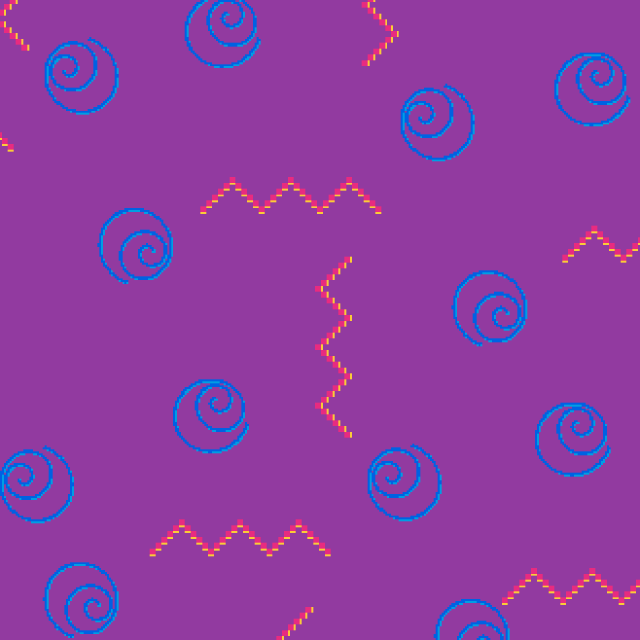
Give the GLSL for this pattern, as a WebGL 2 fragment shader.

```glsl
#version 300 es
precision highp float;

uniform vec2 u_resolution;
out vec4 fragColor;

const float TAU = 6.2831853;

// Colours
const vec3 PURPLE = vec3(0.573, 0.227, 0.628);
const vec3 BLUE = vec3(0.0, 0.38, 0.89);
const vec3 SKY = vec3(0.0, 0.62, 0.89);
const vec3 PINK = vec3(0.91, 0.17, 0.50);
const vec3 YELLOW = vec3(0.98, 0.80, 0.22);

// Layout, with lengths in blocks
const float BLOCKS = 329.0;        // blocks across the canvas
const float SPACING = 84.0;        // distance between motifs
const float TILT = 0.36;           // turn of the layout lattice
const float JITTER = 0.26;         // scatter, as a share of the spacing
const vec2 SHIFT = vec2(31.0, 17.0);
const float REACH = 50.0;          // largest motif half size
const int SAMPLES = 3;             // antialiasing samples per axis

// Spiral, whose centre drifts as it winds inwards
const float OUTER_RADIUS = 21.4;
const float SHRINK = 7.3;          // radius lost per turn
const float FIRST_TURN = 0.04;
const float LAST_TURN = 2.72;
const vec2 START_CENTRE = vec2(-1.7, 1.3);
const vec2 DRIFT = vec2(4.7, 6.0);
const float HALF_STROKE = 0.72;
const vec2 LIGHT_OFFSET = vec2(0.6, -0.6);

// Zigzag, a staircase of small two-tone steps
const float STEP_SIZE = 3.0;
const float STEP_COUNT = 31.0;
const float STEP_HEIGHT = 4.0;     // three pink blocks on one yellow
const float RISE = 5.0;            // steps from trough to crest

vec2 hash2(vec2 p) {
    vec3 q = fract(p.xyx * vec3(0.1031, 0.1030, 0.0973));
    q += dot(q, q.yzx + 33.33);
    return fract((q.xx + q.yz) * q.zy);
}

mat2 rotation(float angle) {
    float c = cos(angle), s = sin(angle);
    return mat2(c, s, -s, c);
}

vec2 spiralCentre(float turn) {
    return START_CENTRE + DRIFT * smoothstep(vec2(0.3), vec2(1.2, 2.0), vec2(turn));
}

// Clockwise angle around the drifting centre, in turns
float turnAngle(vec2 p, float turn) {
    vec2 d = p - spiralCentre(turn);
    return fract(-atan(d.y, d.x) / TAU);
}

float spiralDistance(vec2 p) {
    float nearest = REACH;
    for (int k = -1; k <= 2; k++) {
        float turn = float(k) + turnAngle(p, float(k) + 0.5);
        // Refine the turn, since centre and angle depend on each other
        for (int i = 0; i < 3; i++)
            turn += fract(turnAngle(p, turn) - turn + 0.5) - 0.5;
        if (turn < FIRST_TURN || turn > LAST_TURN) continue;
        float radius = OUTER_RADIUS - SHRINK * turn;
        nearest = min(nearest, abs(length(p - spiralCentre(turn)) - radius));
    }
    return nearest;
}

vec3 paintSpiral(vec3 base, vec2 p, float angle) {
    mat2 turned = rotation(angle);
    if (spiralDistance(turned * p) < HALF_STROKE) return BLUE;
    return spiralDistance(turned * (p - LIGHT_OFFSET)) < HALF_STROKE ? SKY : base;
}

// p.x runs along the zigzag, p.y across it
vec3 paintZigzag(vec3 base, vec2 p, float phase) {
    float index = floor(p.x / STEP_SIZE + 0.5 * STEP_COUNT);
    if (index < 0.0 || index >= STEP_COUNT) return base;
    float level = RISE - abs(mod(index + phase, 2.0 * RISE) - RISE);
    float height = p.y - STEP_SIZE * level + 0.5 * (RISE * STEP_SIZE + STEP_HEIGHT);
    if (height < 0.0 || height >= STEP_HEIGHT) return base;
    return height < 1.0 ? YELLOW : PINK;
}

// Five repeating kinds on a tilted lattice: two zigzags, three spirals
vec3 pattern(vec2 uv) {
    vec2 block = floor(uv * BLOCKS);
    mat2 tilt = rotation(TILT);
    vec2 home = round((block + SHIFT) * tilt / SPACING);
    vec3 color = PURPLE;
    for (int j = -1; j <= 1; j++)
    for (int i = -1; i <= 1; i++) {
        vec2 id = home + vec2(i, j);
        vec2 random = hash2(id + 57.0);
        vec2 anchor = tilt * (id + JITTER * (random - 0.5)) * SPACING - SHIFT;
        vec2 p = block - round(anchor);
        if (max(abs(p.x), abs(p.y)) > REACH) continue;
        float kind = mod(id.x + 2.0 * id.y, 5.0);
        if (kind < 0.5)
            color = paintZigzag(color, vec2(p.y, -p.x), RISE * step(0.5, random.x));
        else if (abs(kind - 2.0) < 0.5)
            color = paintZigzag(color, p, 0.0);
        else
            color = paintSpiral(color, p, kind * TAU / 4.0);
    }
    return color;
}

void main() {
    float size = min(u_resolution.x, u_resolution.y);
    vec3 sum = vec3(0.0);
    for (int j = 0; j < SAMPLES; j++)
    for (int i = 0; i < SAMPLES; i++) {
        vec2 offset = (vec2(i, j) + 0.5) / float(SAMPLES) - 0.5;
        sum += pattern((gl_FragCoord.xy + offset) / size);
    }
    fragColor = vec4(sum / float(SAMPLES * SAMPLES), 1.0);
}
```
